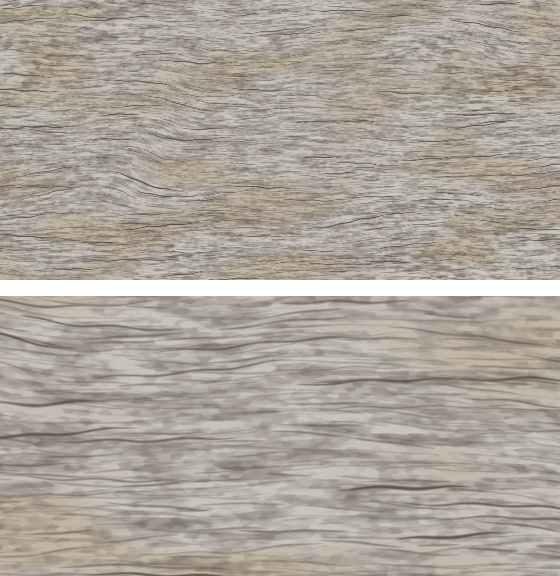
Top: the whole. Bottom: its middle third, enlarged.
Reproduce this texture procedurally as a Shadertoy shader.

```glsl
// Weathered grey oak: gently bent horizontal fibres, fine dark cracks and faint brown stains.

const vec3 FIBRE_DARK  = vec3(0.34, 0.305, 0.265);
const vec3 FIBRE_LIGHT = vec3(0.785, 0.765, 0.74);
const vec3 CRACK_COLOR = vec3(0.30, 0.26, 0.22);
const vec3 STAIN_TINT  = vec3(0.965, 0.93, 0.875);

const float BASE_TONE      = 0.83;
const float FIBRE_CONTRAST = 1.0;
const float BAND_CONTRAST  = 0.09;
const float FIGURE_DEPTH   = 0.40;
const float BEND           = 0.085;   // height of the slow grain waves
const float RIPPLE         = 0.011;   // height of the short grain waves
const float SOFTNESS       = 0.0016;  // edge blur of the cracks

const vec2 LONG_CRACK_CELL  = vec2(0.21, 0.031);
const vec2 SHORT_CRACK_CELL = vec2(0.085, 0.013);
const vec2 HAIR_CRACK_CELL  = vec2(0.13, 0.010);

vec2 hash2(vec2 p) {
    vec3 q = fract(p.xyx * vec3(0.1031, 0.1030, 0.0973));
    q += dot(q, q.yzx + 33.33);
    return fract((q.xx + q.yz) * q.zy);
}

// Cellular noise: random cell values blended by distance
float cellNoise(vec2 p, float sharpness) {
    vec2 cell = floor(p);
    float total = 0.0, weights = 0.0;
    for (int j = -1; j <= 1; j++)
    for (int i = -1; i <= 1; i++) {
        vec2 id = cell + vec2(i, j);
        vec2 d = id + hash2(id) - p;
        float w = exp(-sharpness * dot(d, d));
        total += w * hash2(id + 71.7).x;
        weights += w;
    }
    return total / weights;
}

// Vertical shift that bends the grain
float grainShift(vec2 p) {
    float slow = cellNoise(p * vec2(1.8, 3.2) + 13.0, 4.0) - 0.5;
    float quick = cellNoise(p * vec2(7.0, 8.0) + 41.0, 4.0) - 0.5;
    float sway = sin(p.x * 3.7 + 2.0 * sin(p.y * 4.0)) + 0.4 * sin(p.x * 8.3 - p.y * 9.0);
    return BEND * slow + RIPPLE * quick + 0.009 * sway;
}

// Tapered slanted slits, one candidate per cell
float cracks(vec2 p, vec2 size, float halfWidth, float share, float seed) {
    float soft = max(SOFTNESS, 0.4 / iResolution.y);
    float row = floor(p.y / size.y);
    float depth = 0.0;
    for (int j = -1; j <= 1; j++) {
        float y = row + float(j);
        float slide = hash2(vec2(y, seed)).x;
        float column = floor(p.x / size.x + slide);
        for (int i = -1; i <= 1; i++) {
            vec2 id = vec2(column + float(i), y);
            vec2 place = hash2(id + seed);
            vec2 shape = hash2(id + seed + 37.3);
            vec2 kind = hash2(id + seed + 91.1);
            vec2 d = p - (id + place - vec2(slide, 0.0)) * size;
            float halfLength = size.x * mix(0.3, 0.85, shape.x);
            float along = d.x / halfLength;
            float curve = d.x * (shape.y - 0.5) * 0.2
                        + size.y * 0.05 * sin(d.x * 70.0 + place.x * 6.28);
            float taper = max(1.0 - along * along, 0.0);
            float width = halfWidth * taper * mix(0.5, 1.3, kind.y);
            float slit = 1.0 - smoothstep(width - soft, width + soft, abs(d.y - curve));
            float strength = step(kind.x, share) * mix(0.4, 1.0, kind.y);
            depth = max(depth, slit * strength * smoothstep(0.0, 0.3, taper));
        }
    }
    return depth;
}

void mainImage(out vec4 fragColor, in vec2 fragCoord) {
    vec2 p = fragCoord / iResolution.y;
    vec2 grain = vec2(p.x, p.y + grainShift(p));

    // Fibres: long strands, fine strands and short flecks
    float fibre = 0.36 * cellNoise(grain * vec2(11.0, 95.0), 9.0)
                + 0.36 * cellNoise(grain * vec2(26.0, 165.0) + 200.0, 9.0)
                + 0.28 * cellNoise(grain * vec2(85.0, 190.0) + 400.0, 9.0);
    float tone = BASE_TONE + FIBRE_CONTRAST * (fibre - 0.5);

    // Faint light and dark bands
    float band = cellNoise(grain * vec2(2.5, 20.0) + 500.0, 6.0);
    tone += BAND_CONTRAST * (band - 0.5);

    // Figured patches with short dashes across the grain
    float patchMask = smoothstep(0.5, 0.75, cellNoise(p * vec2(2.2, 4.5) + 61.0, 6.0));
    vec2 tilted = vec2(grain.x + 0.35 * grain.y, grain.y);
    float dashes = cellNoise(tilted * vec2(36.0, 95.0) + 600.0, 9.0);
    tone += FIGURE_DEPTH * patchMask * (dashes - 0.5);

    vec3 color = mix(FIBRE_DARK, FIBRE_LIGHT, clamp(tone, 0.0, 1.0));

    // Brown stains, broken up along the fibres
    float stain = cellNoise(grain * vec2(4.0, 13.0) + 700.0, 5.0) + 0.5 * (fibre - 0.5);
    color *= mix(vec3(1.0), STAIN_TINT, smoothstep(0.5, 0.9, stain));

    // Cracks
    float longCracks = cracks(grain, LONG_CRACK_CELL, 0.0017, 0.60, 5.0);
    float shortCracks = cracks(grain, SHORT_CRACK_CELL, 0.0012, 0.65, 19.0);
    float hairCracks = cracks(grain, HAIR_CRACK_CELL, 0.0010, 0.70, 53.0);
    float crack = max(0.85 * longCracks, max(0.50 * shortCracks, 0.34 * hairCracks));
    color = mix(color, CRACK_COLOR, crack);

    fragColor = vec4(color, 1.0);
}
```
